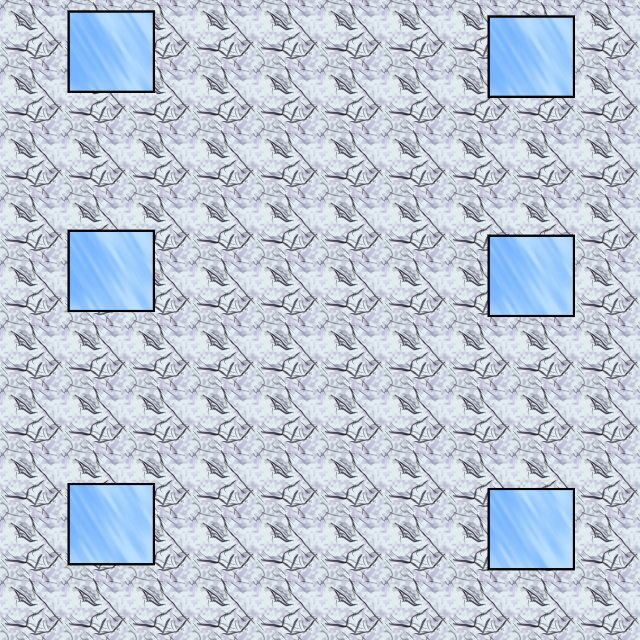
This pattern is drawn by a Shadertoy shader. Its source:

```glsl
const float TILES = 10.0;               // stone repeats across and down
const vec3 PALE = vec3(0.885, 0.93, 0.945);
const vec3 LAVENDER = vec3(0.73, 0.73, 0.82);
const vec3 INK = vec3(0.17, 0.14, 0.21);
const vec3 BORDER = vec3(0.01, 0.01, 0.02);
const vec3 BLUE_DEEP = vec3(0.47, 0.71, 0.99);
const vec3 BLUE_LIGHT = vec3(0.72, 0.87, 1.0);

const float CRACK_WIDTH = 0.013;        // half width, in tiles
const int FINE_CRACKS = 26;
const float WARP = 0.045;

const vec2 PANEL_HALF = vec2(0.0684, 0.0645);
const float BORDER_WIDTH = 0.0036;
const vec2 COLUMN_X = vec2(0.1738, 0.8301);
const vec3 ROW_Y = vec3(0.0807, 0.4232, 0.8190);
const float COLUMN_DROP = 0.0078;       // right column hangs lower

// Main cracks of one tile: start and end, y downwards
const vec4 CRACKS[12] = vec4[12](
    vec4(0.10, 0.75, 0.42, 0.79), vec4(0.42, 0.79, 0.45, 0.66),
    vec4(0.45, 0.66, 0.68, 0.52), vec4(0.42, 0.79, 0.56, 0.88),
    vec4(0.50, 0.90, 0.77, 0.87), vec4(0.55, 0.27, 0.98, 0.75),
    vec4(0.96, 0.68, 0.72, 0.90), vec4(0.64, 0.68, 0.55, 0.86),
    vec4(0.18, 0.16, 0.55, 0.46), vec4(0.29, 0.39, 0.59, 0.46),
    vec4(0.46, 0.03, 0.56, 0.27), vec4(0.24, 0.20, 0.31, 0.39));

float hash(vec2 p) {
    vec3 q = fract(p.xyx * 0.1031);
    q += dot(q, q.yzx + 33.33);
    return fract((q.x + q.y) * q.z);
}

// Value noise that wraps after a whole number of cells
float noise(vec2 p, vec2 period) {
    vec2 cell = floor(p), f = fract(p);
    f = f * f * (3.0 - 2.0 * f);
    vec2 a = mod(cell, period), b = mod(cell + 1.0, period);
    return mix(mix(hash(a), hash(vec2(b.x, a.y)), f.x),
               mix(hash(vec2(a.x, b.y)), hash(b), f.x), f.y);
}

float tileNoise(vec2 p, float cells) {
    return noise(p * cells, vec2(cells));
}

// Coverage of a tapered stroke, wrapped around the tile
float stroke(vec2 p, vec2 middle, vec2 halfSpan, float width, float aa) {
    vec2 d = p - middle;
    d -= round(d);
    float t = clamp(dot(d, halfSpan) / dot(halfSpan, halfSpan), -1.0, 1.0);
    float w = width * (1.0 - 0.6 * t * t);
    return 1.0 - smoothstep(w - aa, w + aa, length(d - halfSpan * t));
}

float cracks(vec2 p, float aa) {
    float ink = 0.0;
    for (int i = 0; i < 12; i++) {
        vec4 c = CRACKS[i];
        float width = CRACK_WIDTH * (i == 0 ? 1.6 : 1.0);
        ink = max(ink, stroke(p, 0.5 * (c.xy + c.zw), 0.5 * (c.zw - c.xy), width, aa));
    }
    // Fine scratches gather in two knots, the last ones scatter
    for (int i = 0; i < FINE_CRACKS; i++) {
        float k = float(i);
        vec2 knot = i % 2 == 0 ? vec2(0.40, 0.29) : vec2(0.71, 0.76);
        vec2 spread = i < 16 ? vec2(0.36, 0.28) : vec2(1.0, 0.7);
        vec2 middle = knot + spread * (vec2(hash(vec2(k, 3.0)), hash(vec2(k, 7.0))) - 0.5);
        float angle = 0.8 + 1.8 * (hash(vec2(k, 11.0)) - 0.5);
        float reach = mix(0.04, 0.12, hash(vec2(k, 17.0)));
        vec2 span = reach * vec2(cos(angle), sin(angle));
        ink = max(ink, 0.6 * stroke(p, middle, span, 0.6 * CRACK_WIDTH, aa));
    }
    return ink;
}

vec3 stone(vec2 p, float aa) {
    // Haze, with a band along the seam between rows
    float seam = 1.0 - smoothstep(0.03, 0.17, abs(fract(p.y + 0.5) - 0.5));
    float grain = 0.45 * tileNoise(p, 11.0) + 0.55 * tileNoise(p + 0.37, 25.0);
    vec3 color = mix(PALE, LAVENDER, 0.9 * smoothstep(0.42, 0.86, grain + 0.12 * seam));

    // Faint diagonal veins
    float vein = noise(vec2((p.x + p.y) * 4.0, (p.y - p.x) * 9.0), vec2(4.0, 9.0));
    float ridge = 1.0 - smoothstep(0.0, 0.12, abs(vein - 0.5));
    color = mix(color, INK, 0.4 * ridge * smoothstep(0.5, 0.8, tileNoise(p + 0.2, 7.0)));

    // Cracks with uneven ink
    vec2 bend = vec2(tileNoise(p, 9.0), tileNoise(p + 0.53, 9.0)) - 0.5;
    float wear = mix(0.6, 1.0, tileNoise(p + 0.11, 19.0));
    return mix(color, INK, wear * cracks(p + WARP * bend, aa));
}

// Slanted streaks of light, local runs from -1 to 1
vec3 glass(vec2 local, float seed) {
    float across = dot(local, vec2(0.86, -0.5));
    float along = dot(local, vec2(0.5, 0.86));
    float streak = 0.55 * noise(vec2(across * 4.0, along * 0.9 + seed), vec2(64.0))
                 + 0.45 * noise(vec2(across * 11.0 + 9.0, along * 1.4 + seed), vec2(64.0));
    float light = streak - 0.1 + 0.12 * local.x + 0.13 * local.y * local.y;
    return mix(BLUE_DEEP, BLUE_LIGHT, smoothstep(0.0, 0.9, light));
}

void mainImage(out vec4 fragColor, in vec2 fragCoord) {
    vec2 uv = fragCoord / iResolution.xy;
    uv.y = 1.0 - uv.y;
    float px = 1.0 / min(iResolution.x, iResolution.y);
    vec3 color = stone(uv * TILES, 0.7 * px * TILES);

    // Framed panels
    for (int i = 0; i < 6; i++) {
        int column = i % 2, row = i / 2;
        vec2 d = uv - vec2(COLUMN_X[column], ROW_Y[row] + COLUMN_DROP * float(column));
        vec2 q = abs(d) - PANEL_HALF;
        float edge = max(q.x, q.y);
        float inside = 1.0 - smoothstep(-0.5 * px, 0.5 * px, edge);
        float pane = 1.0 - smoothstep(-0.5 * px, 0.5 * px, edge + BORDER_WIDTH);
        vec3 panel = mix(BORDER, glass(d / PANEL_HALF, 0.15 * float(i)), pane);
        color = mix(color, panel, inside);
    }
    fragColor = vec4(color, 1.0);
}
```
